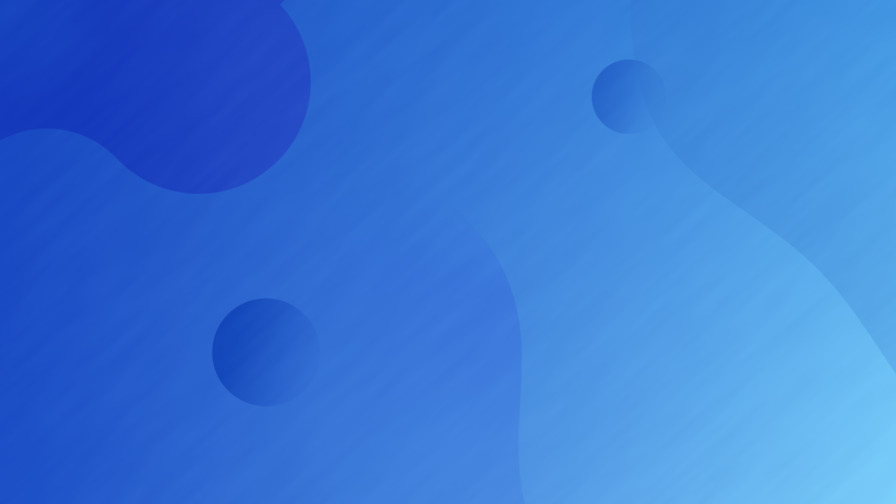
Reproduce this background procedurally as a Shadertoy shader.

```glsl
// Blue diagonal gradient with soft wavy blobs, two fading discs and faint brush strokes.

// Corner colours of the backdrop
const vec3 TOP_LEFT     = vec3(0.09, 0.27, 0.75);
const vec3 TOP_RIGHT    = vec3(0.27, 0.61, 0.90);
const vec3 BOTTOM_LEFT  = vec3(0.11, 0.31, 0.78);
const vec3 BOTTOM_RIGHT = vec3(0.48, 0.81, 0.98);
const float GRADIENT_CURVE = 1.1;

// Overlay tints
const vec3 BLOB_DEEP   = vec3(0.07, 0.20, 0.72);
const vec3 BLOB_VIOLET = vec3(0.13, 0.22, 0.75);
const vec3 WAVE_TINT   = vec3(0.20, 0.38, 0.86);
const vec3 SHORE_TINT  = vec3(0.18, 0.44, 0.79);
const vec3 DISC_TINT   = vec3(0.05, 0.25, 0.71);

// Discs: centre and radius, in canvas heights
const vec3 BLOB_BULGE = vec3(0.394, 0.838, 0.2225);
const vec3 BLOB_BITE  = vec3(0.093, 0.553, 0.192);
const vec3 LARGE_DISC = vec3(0.528, 0.301, 0.107);
const vec3 SMALL_DISC = vec3(1.248, 0.808, 0.074);

// Brush strokes
const float STROKE_ANGLE = 0.72;
const vec2 STROKE_FREQ = vec2(9.0, 48.0);
const float STROKE_STRENGTH = 0.026;

float hash(vec2 p) {
    return fract(sin(dot(p, vec2(127.1, 311.7))) * 43758.5453);
}

float noise(vec2 p) {
    vec2 cell = floor(p), f = fract(p);
    f = f * f * (3.0 - 2.0 * f);
    return mix(mix(hash(cell), hash(cell + vec2(1, 0)), f.x),
               mix(hash(cell + vec2(0, 1)), hash(cell + vec2(1, 1)), f.x), f.y);
}

float circle(vec2 p, vec3 disc) {
    return length(p - disc.xy) - disc.z;
}

// Coverage of the inside of a shape, softened over about one pixel
float fill(float dist) {
    float px = 1.0 / iResolution.y;
    return 1.0 - smoothstep(-px, px, dist);
}

// Two tangent circles joined into one S-shaped outline
float cornerBlob(vec2 p) {
    vec2 axis = BLOB_BULGE.xy - BLOB_BITE.xy;
    vec2 q = p - BLOB_BITE.xy;
    float side = axis.x * q.y - axis.y * q.x;
    return side > 0.0 ? -circle(p, BLOB_BITE) : circle(p, BLOB_BULGE);
}

// Edge of the upper right region, as x for a depth below the top
float shoreEdge(float depth) {
    return 1.25 + 0.432 * depth * depth
         + 0.292 / (1.0 + exp(-14.7 * (depth - 0.414)));
}

// Edge of the lower wave, as x for a depth below the top
float waveEdge(float depth) {
    float s = depth - 0.80;
    return 1.032 + 2.6 * s * s * s - 0.055 * s;
}

// Disc whose tint fades from left to right
vec3 fadingDisc(vec3 col, vec2 p, vec3 disc, float strength) {
    float along = dot(p - disc.xy, normalize(vec2(1.0, -0.35))) / disc.z;
    float alpha = strength * mix(1.0, 0.08, smoothstep(-1.0, 1.0, along));
    return mix(col, DISC_TINT, alpha * fill(circle(p, disc)));
}

void mainImage(out vec4 fragColor, in vec2 fragCoord) {
    vec2 p = fragCoord / iResolution.y;
    vec2 uv = fragCoord / iResolution.xy;
    float depth = 1.0 - p.y;

    // Backdrop
    float across = pow(uv.x, GRADIENT_CURVE);
    vec3 col = mix(mix(BOTTOM_LEFT, BOTTOM_RIGHT, across),
                   mix(TOP_LEFT, TOP_RIGHT, across), uv.y);

    // Lower wave, strongest along its right edge
    float wave = p.x - waveEdge(depth);
    float waveAlpha = 0.36 * smoothstep(-0.55, 0.0, wave)
                    * smoothstep(0.36, 0.60, depth)
                    * mix(1.0, 0.5, smoothstep(0.6, 1.0, depth));
    col = mix(col, WAVE_TINT, waveAlpha * fill(wave));

    // Small disc, then the upper right region over it
    col = fadingDisc(col, p, SMALL_DISC, 0.45);
    float shore = (shoreEdge(depth) - p.x) * 0.7;
    col = mix(col, SHORE_TINT, mix(0.22, 0.12, smoothstep(0.0, 0.5, -shore)) * fill(shore));

    // Upper left blob, melting into the corner
    float blobSide = smoothstep(0.1, 0.6, p.x);
    float blobAlpha = mix(0.75, 0.55, blobSide)
                    * smoothstep(-0.05, 0.28, length(vec2(p.x, depth)));
    col = mix(col, mix(BLOB_DEEP, BLOB_VIOLET, blobSide), blobAlpha * fill(cornerBlob(p)));

    col = fadingDisc(col, p, LARGE_DISC, 0.8);

    // Diagonal brush strokes
    float c = cos(STROKE_ANGLE), s = sin(STROKE_ANGLE);
    vec2 q = vec2(c * p.x + s * p.y, c * p.y - s * p.x) + 7.0;
    float strokes = 0.6 * noise(q * STROKE_FREQ) + 0.4 * noise(q * STROKE_FREQ * 1.9) - 0.5;
    col += STROKE_STRENGTH * strokes * vec3(0.8, 1.0, 0.7);

    fragColor = vec4(clamp(col, 0.0, 1.0), 1.0);
}
```
